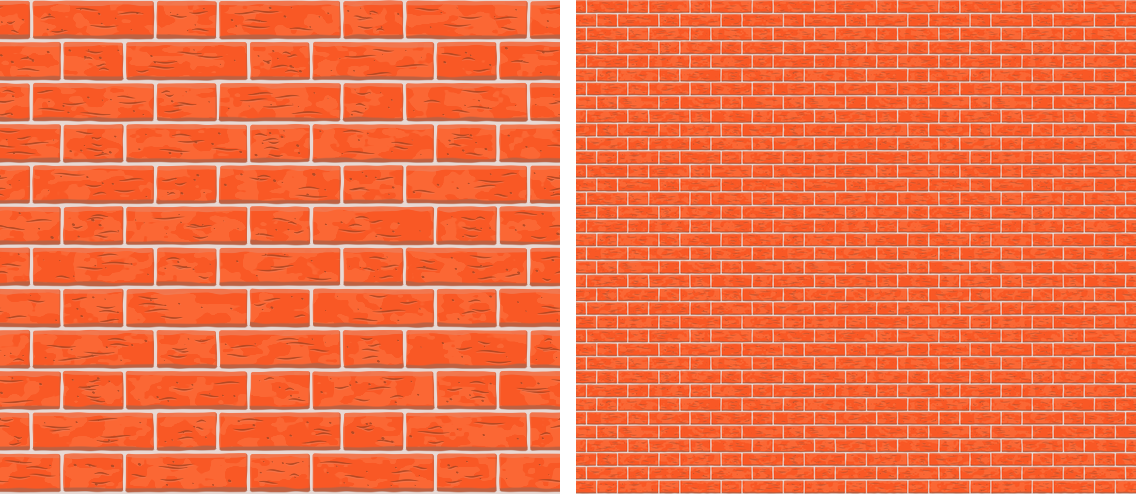
Left, the tile; right, the same tile 3 across and 3 down.
Give the GLSL for this texture, as a Shadertoy shader.

```glsl
// Painted brick wall: courses alternate a long and a short brick, shifted by half a pair.
// Each brick is a wobbly rounded box with a lit top, shaded foot, blotches, cracks and pits.
// Brick ids wrap around the canvas and all noise is local to a brick, so the wall tiles.

#define ROWS 12.0         // courses, must be even
#define PAIRS 3.0         // long + short pairs across
#define PAIR_LENGTH 4.531 // pair length in course heights
#define LONG_SHARE 0.664  // part of a pair taken by the long brick
#define JOINT vec2(0.036, 0.042) // half width of the mortar joints
#define MORTAR vec3(0.91, 0.85, 0.83)
#define SHADOW vec3(0.73, 0.56, 0.50)
#define CLAY vec3(0.975, 0.345, 0.145)
#define BLOTCH vec3(0.985, 0.405, 0.205)
#define LIT vec3(0.94, 0.48, 0.33)
#define FOOT vec3(0.74, 0.38, 0.26)
#define CRACK vec3(0.66, 0.27, 0.13)

float hash(vec2 p) {
    return fract(sin(dot(p, vec2(127.1, 311.7))) * 43758.545);
}

float noise(vec2 p) {
    vec2 i = floor(p), f = fract(p);
    f = f * f * (3.0 - 2.0 * f);
    vec2 e = vec2(0.0, 1.0);
    return mix(mix(hash(i), hash(i + e.yx), f.x),
               mix(hash(i + e.xy), hash(i + e.yy), f.x), f.y);
}

// Coverage of a shape from its signed distance
float cover(float d, float px) {
    return 1.0 - smoothstep(-0.6 * px, 0.6 * px, d);
}

float roundBox(vec2 q, vec2 halfSize, float radius) {
    vec2 a = abs(q) - halfSize + radius;
    return length(max(a, 0.0)) + min(max(a.x, a.y), 0.0) - radius;
}

// Tapered, slightly bent horizontal cracks with a lit lower lip
vec3 addCracks(vec3 col, vec2 q, vec2 halfSize, float id, bool isLong, float px) {
    float count = floor((isLong ? 4.0 : 3.0) + 2.5 * hash(vec2(id, 3.0)));
    for (float i = 0.0; i < count; i++) {
        vec2 key = vec2(id, 10.0 + i * 4.0);
        float reach = (isLong ? 0.24 : 0.15) * (0.7 + 1.1 * hash(key));
        float side = 2.0 * hash(key + vec2(0.0, 1.0)) - 1.0;
        float level = mix(-0.31, 0.30, (i + hash(key + vec2(0.0, 2.0))) / count);
        float u = (q.x - side * (halfSize.x - reach - 0.08)) / reach;
        float bend = 0.022 * sin(u * 2.4 + 6.28 * hash(key + vec2(0.0, 3.0)));
        float taper = 1.0 - u * u;
        float thick = 0.020 * taper;
        float ends = smoothstep(0.0, 0.3, taper);
        float dy = q.y - level - bend;
        col = mix(col, LIT, 0.6 * ends * cover(abs(dy + 0.03) - thick, px));
        col = mix(col, CRACK, 0.85 * ends * cover(abs(dy) - thick, px));
    }
    return col;
}

// Small oval pits, each with a lit lower rim
vec3 addPits(vec3 col, vec2 q, vec2 halfSize, float id, bool isLong, float px) {
    float count = floor((isLong ? 5.0 : 3.0) + 5.0 * hash(vec2(id, 4.0)));
    float scale = mix(0.5, 1.0, hash(vec2(id, 5.0)));
    for (float i = 0.0; i < count; i++) {
        vec2 key = vec2(id, 60.0 + i * 3.0);
        vec2 spot = vec2((i + hash(key)) / count, hash(key + vec2(0.0, 1.0))) * 2.0 - 1.0;
        vec2 r = q - spot * (halfSize - vec2(0.10, 0.15));
        float radius = scale * mix(0.018, 0.042, hash(key + vec2(0.0, 2.0)));
        r = vec2(r.x + 0.3 * r.y, r.y * 1.2);
        col = mix(col, LIT, 0.5 * cover(length(r + vec2(-0.008, 0.018)) - radius, px));
        col = mix(col, CRACK, 0.85 * cover(length(r) - radius, px));
    }
    return col;
}

void mainImage(out vec4 fragColor, in vec2 fragCoord) {
    vec2 uv = fragCoord / iResolution.xy;
    float px = ROWS / iResolution.y;

    // Locate the brick: course, pair, then long or short
    float level = uv.y * ROWS - 0.02;
    float row = mod(floor(level), ROWS);
    float along = uv.x * PAIRS - (mod(row, 2.0) < 0.5 ? 0.668 : 0.168);
    float pair = mod(floor(along), PAIRS);
    float f = fract(along);
    bool isLong = f < LONG_SHARE;
    float id = (row * PAIRS + pair) * 2.0 + (isLong ? 0.0 : 1.0);
    vec2 size = vec2((isLong ? LONG_SHARE : 1.0 - LONG_SHARE) * PAIR_LENGTH, 1.0);
    vec2 c = vec2((isLong ? f : f - LONG_SHARE) * PAIR_LENGTH, fract(level));
    vec2 seed = vec2(id * 7.0, id * 3.0);

    // Outline: slightly skewed box with an uneven edge
    vec2 q = c - 0.5 * size;
    q += (vec2(hash(vec2(id, 1.0)), hash(vec2(id, 2.0))) - 0.5)
       * vec2(0.045 * q.y, 0.03 * q.x / size.x);
    vec2 halfSize = 0.5 * size - JOINT;
    float d = roundBox(q, halfSize, 0.06) + 0.024 * (noise(c * 3.5 + seed) - 0.5);

    // Clay with flat painted blotches
    float patches = 0.65 * noise(c * vec2(2.6, 4.0) + seed)
                  + 0.35 * noise(c * vec2(6.0, 9.0) + seed + 31.0);
    vec3 col = mix(CLAY, BLOTCH, smoothstep(0.50, 0.54, patches));
    col = addCracks(col, q, halfSize, id, isLong, px);
    col = addPits(col, q, halfSize, id, isLong, px);

    // Bevels: lit top, faint sides, dark foot
    float topEdge = 0.06 + 0.09 * noise(vec2(c.x * 3.0, 0.5) + seed);
    float footEdge = 0.05 + 0.07 * noise(vec2(c.x * 2.5, 7.5) + seed);
    col = mix(col, LIT, 0.85 * cover(halfSize.y - q.y - topEdge, px));
    col = mix(col, LIT, 0.5 * cover(q.x + halfSize.x - 0.03, px));
    col = mix(col, FOOT, 0.5 * cover(halfSize.x - q.x - 0.03, px));
    col = mix(col, FOOT, 1.0 - smoothstep(-0.025, 0.025, q.y + halfSize.y - footEdge));

    // Mortar, shaded just under each brick
    float under = step(q.y, 0.04 - halfSize.y) * (1.0 - smoothstep(0.0, 0.03, d));
    vec3 mortar = mix(MORTAR, SHADOW, 0.8 * under);
    fragColor = vec4(mix(mortar, col, cover(d, px)), 1.0);
}
```
